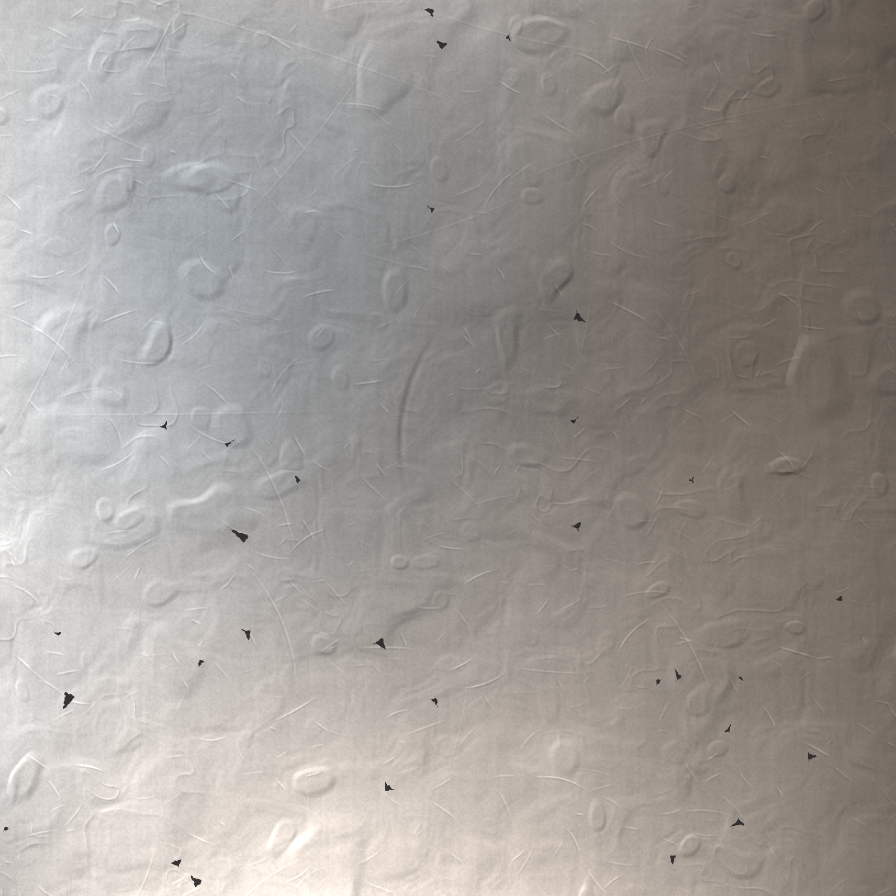
Write a Shadertoy shader that draws this texture.

```glsl
// Worn, dented sheet metal: a soft cool-to-warm reflection over the whole sheet,
// embossed by a height field of blisters, creases and swells lit from one side,
// then scratched, brushed and dotted with dark chips.

const vec2  LIGHT_DIR      = vec2(-0.6, 0.8);
const float RELIEF         = 1.5;     // strength of the embossing
const float RELIEF_STEP    = 0.0022;  // distance used to measure the slope
const float BLISTER_HEIGHT = 0.027;
const float SWELL_HEIGHT   = 0.0023;
const float CREASE_HEIGHT  = 0.00022;
const float SCRATCH_WIDTH  = 0.0010;
const float CLOUDS         = 0.07;
const float GRAIN          = 0.055;
const float BRUSH          = 0.028;
const int   CHIP_COUNT     = 30;
const int   LONG_SCRATCHES = 7;
const vec3  CHIP_COLOR     = vec3(0.17, 0.16, 0.16);
const vec3  WARM_AXIS      = vec3(0.55, 0.0, -0.45);

// Reflection on a 4 by 4 grid, rows from top to bottom
const mat4 BRIGHTNESS = mat4(0.75, 0.68, 0.54, 0.34,
                             0.86, 0.58, 0.45, 0.36,
                             0.90, 0.66, 0.53, 0.41,
                             0.79, 0.97, 0.77, 0.45);
const mat4 WARMTH = mat4(0.00,  0.01, 0.04, 0.07,
                         0.00, -0.02, 0.05, 0.06,
                         0.01,  0.03, 0.06, 0.07,
                         0.04,  0.09, 0.09, 0.07);

vec2 hash2(vec2 p) {
    vec3 q = fract(p.xyx * vec3(0.1031, 0.1030, 0.0973));
    q += dot(q, q.yzx + 33.33);
    return fract((q.xx + q.yz) * q.zy);
}

float noise(vec2 p) {
    vec2 i = floor(p), f = fract(p);
    f = f * f * f * (f * (f * 6.0 - 15.0) + 10.0);
    return mix(mix(hash2(i).x, hash2(i + vec2(1, 0)).x, f.x),
               mix(hash2(i + vec2(0, 1)).x, hash2(i + vec2(1, 1)).x, f.x), f.y);
}

// Cubic weights through four evenly spaced nodes on 0..1
vec4 cubicWeights(float x) {
    float t = 3.0 * x, a = t - 1.0, b = t - 2.0, c = t - 3.0;
    return vec4(-a * b * c / 6.0, t * b * c / 2.0, -t * a * c / 2.0, t * a * b / 6.0);
}

// Scattered flat-topped bumps, one per grid cell
float blisters(vec2 p, float cells, float share, float seed) {
    vec2 cell = floor(p * cells);
    float height = 0.0;
    for (int y = -1; y <= 1; y++)
    for (int x = -1; x <= 1; x++) {
        vec2 id = cell + vec2(x, y);
        vec2 jitter = hash2(id + seed), shape = hash2(id + seed + 57.0);
        vec2 kind = hash2(id + seed + 113.0);
        float radius = mix(0.17, 0.42, shape.x * shape.x) / cells;
        float stretch = mix(0.75, 1.3, shape.y);
        vec2 q = (p - (id + jitter) / cells) * vec2(stretch, 1.0 / stretch);
        float dome = smoothstep(1.0, 0.55, length(q) / radius);
        height = max(height, dome * radius * step(kind.x, share) * mix(0.25, 1.2, kind.y * kind.y));
    }
    return height * BLISTER_HEIGHT;
}

float surfaceHeight(vec2 p) {
    vec2 warp = vec2(noise(p * 24.0), noise(p * 24.0 + 71.0)) - 0.5;
    float height = blisters(p + warp * 0.028, 7.0, 0.7, 11.0)
                 + blisters(p + warp * 0.016, 15.0, 0.6, 203.0);
    float amplitude = SWELL_HEIGHT;
    vec2 q = p * 7.0 + warp * 0.3;
    for (int i = 0; i < 5; i++) {
        height += amplitude * noise(q);
        q = mat2(1.6, 1.2, -1.2, 1.6) * q + 17.0;
        amplitude *= 0.47;
    }
    // Short broken creases, gathered in patches
    float fold = 1.0 - abs(2.0 * noise(p * vec2(36.0, 48.0) + warp * 1.5 + 40.0) - 1.0);
    float patches = smoothstep(0.35, 0.75, noise(p * 6.0 + 90.0))
                  * smoothstep(0.35, 0.75, noise(p * 27.0 + 33.0));
    return height + CREASE_HEIGHT * pow(fold, 5.0) * patches;
}

// Tapered, slightly bent line with a shadow along one side
float stroke(vec2 p, float angle, float halfLength, float bend, float width) {
    float c = cos(angle), s = sin(angle);
    vec2 q = vec2(c * p.x + s * p.y, c * p.y - s * p.x);
    q.y += bend * q.x * q.x;
    float side = q.y / width, shadow = side + 1.8;
    float line = exp(-side * side) - 0.45 * exp(-shadow * shadow);
    return line * smoothstep(halfLength, halfLength * 0.3, abs(q.x));
}

float scratches(vec2 p, float cells, float spread, float seed) {
    vec2 cell = floor(p * cells);
    float sum = 0.0;
    for (int y = -1; y <= 1; y++)
    for (int x = -1; x <= 1; x++) {
        vec2 id = cell + vec2(x, y);
        vec2 place = hash2(id + seed), form = hash2(id + seed + 31.0);
        vec2 look = hash2(id + seed + 67.0);
        float halfLength = mix(0.12, 0.55, form.y) / cells;
        sum += stroke(p - (id + place) / cells, (form.x - 0.5) * spread, halfLength,
                      (look.y - 0.5) * cells, SCRATCH_WIDTH) * look.x * look.x;
    }
    return sum;
}

// Coverage of one chip: an uneven triangle
float chip(vec2 p, float id, float pixel) {
    vec2 form = hash2(vec2(id, 5.0));
    float radius = mix(0.0014, 0.0036, form.x), d = -1.0;
    for (int k = 0; k < 3; k++) {
        vec2 side = hash2(vec2(id, 20.0 + float(k)));
        float angle = form.y * 6.283 + float(k) * 2.094 + (side.x - 0.5) * 0.7;
        d = max(d, dot(p, vec2(cos(angle), sin(angle))) - radius * mix(0.5, 1.4, side.y));
    }
    d += (noise(p * 400.0 + id * 9.0) - 0.5) * 0.002;
    return smoothstep(0.6 * pixel, -0.6 * pixel, d);
}

void mainImage(out vec4 fragColor, in vec2 fragCoord) {
    vec2 uv = fragCoord / iResolution.xy, p = fragCoord / iResolution.y;
    float pixel = 1.0 / iResolution.y;

    // Reflected light
    vec4 wx = cubicWeights(uv.x), wy = cubicWeights(1.0 - uv.y);
    vec3 color = vec3(dot(wx, BRIGHTNESS * wy)) + WARM_AXIS * dot(wx, WARMTH * wy);
    float clouds = noise(p * 5.0 + 8.0) + 0.6 * noise(p * 13.0 + 50.0) - 0.8;

    // Embossed relief
    float slope = (surfaceHeight(p) - surfaceHeight(p + LIGHT_DIR * RELIEF_STEP)) / RELIEF_STEP;
    float shade = RELIEF * slope + CLOUDS * clouds;

    // Scratches: medium, short, tiny, a few long ones and one dark dent
    shade += 0.13 * scratches(p, 7.0, 2.8, 5.0) + 0.20 * scratches(p, 15.0, 1.8, 301.0)
           + 0.16 * scratches(p, 27.0, 2.4, 507.0);
    for (int i = 0; i < LONG_SCRATCHES; i++) {
        vec2 place = hash2(vec2(i, 400.0)), form = hash2(vec2(i, 431.0));
        shade += 0.07 * stroke(p - place, mix(-0.5, 1.2, form.x), mix(0.12, 0.28, form.y),
                               (form.y - 0.5) * 1.2, SCRATCH_WIDTH);
    }
    shade -= 0.14 * stroke(p - vec2(0.45, 0.55), 1.35, 0.1, 2.5, 0.003);

    // Brushed grain
    shade += BRUSH * (noise(p * vec2(230.0, 16.0)) + 0.6 * noise(p * vec2(18.0, 210.0)) - 0.8);
    shade += GRAIN * (noise(p * 480.0) - 0.5);
    color *= 1.0 + shade;

    // Dark chips
    for (int i = 0; i < CHIP_COUNT; i++) {
        vec2 place = hash2(vec2(i, 77.0));
        color = mix(color, CHIP_COLOR, 0.93 * chip(p - place, float(i), pixel));
    }
    fragColor = vec4(clamp(color, 0.0, 1.0), 1.0);
}
```
